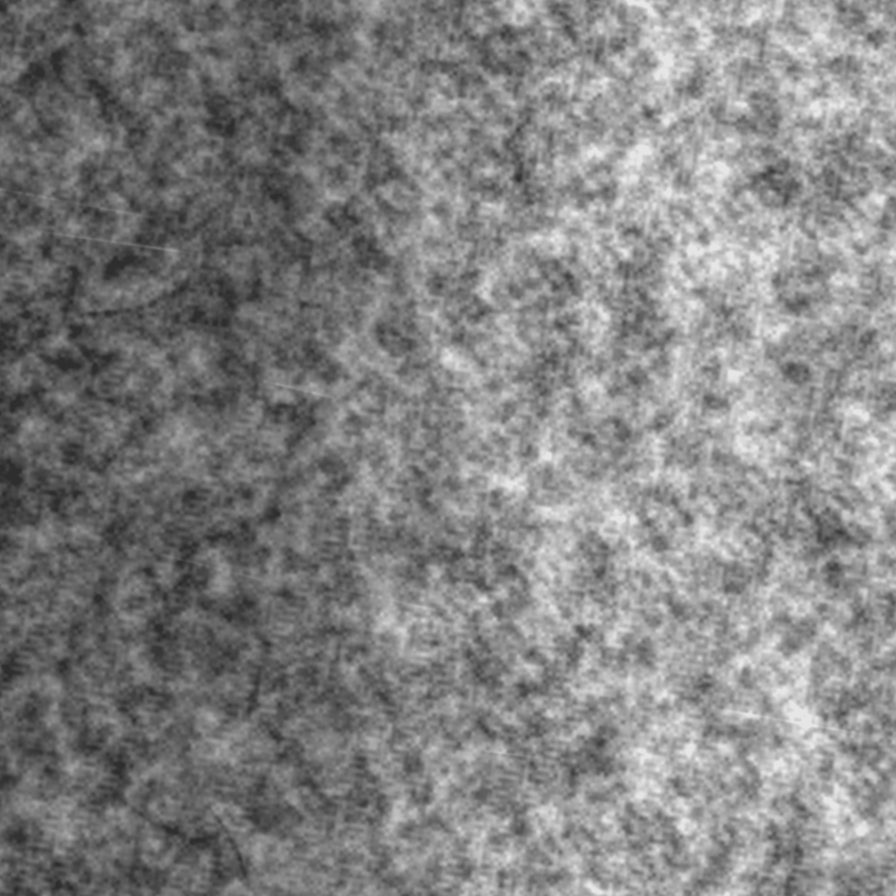
Give the GLSL for this texture, as a Shadertoy shader.

```glsl
// Worn grey stone or metal: sideways light, mottled grain, dark cracks and pale scratches.

const float DARK_TONE = 0.365;
const float LIGHT_RISE = 0.245;
const float CRACK_DEPTH = 0.15;
const float SCRATCH_GLOW = 0.11;

float hash(vec2 p) {
    return fract(sin(dot(p, vec2(127.1, 311.7))) * 43758.5453);
}

vec2 rotate(vec2 p, float angle) {
    float c = cos(angle), s = sin(angle);
    return vec2(c * p.x - s * p.y, s * p.x + c * p.y);
}

// Smooth value noise, centred on zero
float noise(vec2 p) {
    vec2 cell = floor(p), f = fract(p);
    f = f * f * (3.0 - 2.0 * f);
    float low = mix(hash(cell), hash(cell + vec2(1, 0)), f.x);
    float high = mix(hash(cell + vec2(0, 1)), hash(cell + vec2(1, 1)), f.x);
    return mix(low, high, f.y) - 0.5;
}

// One octave, turned so that the lattices do not line up
float layer(vec2 uv, float frequency, float angle) {
    return noise(rotate(uv, angle) * frequency + frequency * 1.7);
}

// Broad light from dim left to bright right, with faint upright bands
float lighting(vec2 uv) {
    float x = uv.x + 0.16 * layer(uv, 3.0, 0.4);
    float ridge = exp(-pow((x - 0.82) / 0.09, 2.0));
    float shade = exp(-pow((x - 0.34) / 0.08, 2.0)) * smoothstep(0.2, 1.0, uv.y);
    float bands = noise(vec2(uv.x * 28.0, uv.y * 1.5));
    return DARK_TONE + LIGHT_RISE * smoothstep(0.2, 0.8, x)
        + 0.035 * ridge - 0.05 * shade - 0.03 * smoothstep(0.12, 0.0, x)
        + 0.03 * bands;
}

// Mottling from broad patches down to fine grain
float mottling(vec2 uv) {
    return 0.12 * layer(uv, 9.0, 0.6)
         + 0.19 * layer(uv, 24.0, 1.1)
         + 0.27 * layer(uv, 52.0, 0.3)
         + 0.23 * layer(uv, 110.0, 0.8)
         + 0.17 * layer(uv, 215.0, 0.15);
}

// Tapered strokes scattered one per cell; lengths are in canvas units
float strokes(vec2 uv, float cells, float angle, float spread,
              float halfLength, float width, float chance, float seed) {
    vec2 home = floor(uv * cells);
    float cover = 0.0;
    for (int j = -1; j <= 1; j++) {
        for (int i = -1; i <= 1; i++) {
            vec2 id = home + vec2(i, j);
            vec2 key = id + seed;
            if (hash(key + 3.1) > chance) continue;
            vec2 centre = (id + vec2(hash(key), hash(key + 7.3))) / cells;
            float turn = angle + spread * (hash(key + 11.9) - 0.5);
            vec2 q = rotate(uv - centre, -turn);
            float reach = halfLength * mix(0.25, 1.0, hash(key + 17.7));
            float taper = 1.0 - smoothstep(0.4, 1.0, abs(q.x) / reach);
            float line = exp(-pow(q.y / width, 2.0));
            cover = max(cover, line * taper * mix(0.45, 1.0, hash(key + 23.3)));
        }
    }
    return cover;
}

void mainImage(out vec4 fragColor, in vec2 fragCoord) {
    vec2 uv = fragCoord / iResolution.xy;

    // Bent coordinates make the cracks wander
    vec2 bend = vec2(layer(uv, 13.0, 0.2), layer(uv + 4.0, 13.0, 0.9));
    vec2 fray = vec2(layer(uv, 45.0, 0.5), layer(uv + 2.0, 45.0, 1.2));
    vec2 bent = uv + 0.06 * bend + 0.012 * fray;

    // Long cracks, short nicks and straight scratches
    float cracks = strokes(bent, 5.0, -0.3, 1.6, 0.11, 0.0055, 0.55, 5.0);
    float nicks = strokes(bent, 10.0, -0.1, 2.2, 0.025, 0.007, 0.4, 41.0);
    float scratches = strokes(uv, 4.0, -0.19, 0.14, 0.17, 0.0018, 0.4, 73.0);

    float light = lighting(uv);
    float contrast = mix(0.8, 1.15, smoothstep(0.35, 0.62, light));
    float wear = 0.75 + 0.9 * layer(uv, 30.0, 0.7);

    float grey = light + 0.012 + contrast * mottling(uv);
    grey -= CRACK_DEPTH * wear * max(cracks, nicks);
    grey += SCRATCH_GLOW * wear * scratches;

    fragColor = vec4(vec3(clamp(grey, 0.18, 0.9)), 1.0);
}
```
